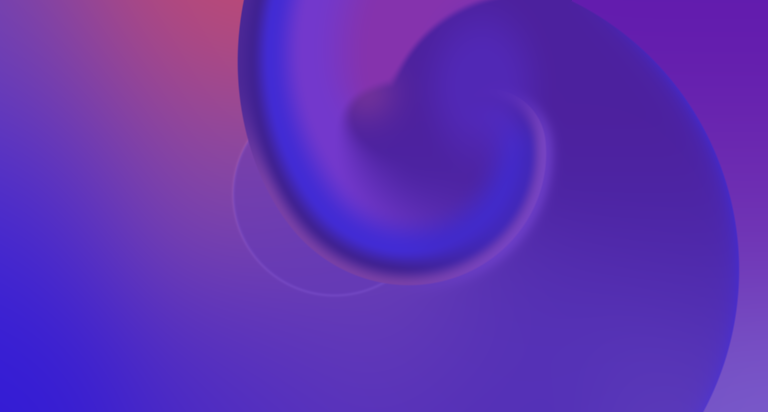
This background is drawn by a WebGL 2 fragment shader. Its source:

```glsl
#version 300 es
precision highp float;

uniform vec2 u_resolution;
out vec4 outColor;

// Layout, in canvas heights
const vec2 SPIRAL_CENTER = vec2(1.024, 0.659);
const vec2 DISC_CENTER = vec2(1.067, 0.345);
const float DISC_RADIUS = 0.727;
const vec2 BUBBLE_CENTER = vec2(0.812, 0.529);
const float BUBBLE_RADIUS = 0.246;
const vec2 CURL_CENTER = vec2(1.17, 0.79);
const vec2 NUB_CENTER = vec2(0.89, 0.775);
const float SEAM_ANGLE = 0.75;
const float TAU = 6.2831853;
const float BLEND_SHARPNESS = 8.0;

// Colours
const vec3 BODY_TOP = vec3(0.30, 0.13, 0.62);
const vec3 BODY_LOW = vec3(0.31, 0.18, 0.70);
const vec3 SHADOW = vec3(0.25, 0.13, 0.57);
const vec3 BLUE = vec3(0.26, 0.17, 0.83);
const vec3 PURPLE = vec3(0.45, 0.22, 0.80);
const vec3 MAUVE = vec3(0.52, 0.20, 0.68);
const vec3 EDGE_WARM = vec3(0.47, 0.25, 0.65);
const vec3 EDGE_LIT = vec3(0.46, 0.27, 0.82);
const vec3 CURL_LIT = vec3(0.33, 0.17, 0.76);
const vec3 NUB_WARM = vec3(0.52, 0.23, 0.59);
const vec3 BUBBLE = vec3(0.39, 0.22, 0.71);

// Backdrop colour anchors
const int ANCHORS = 11;
const vec2 ANCHOR_POS[ANCHORS] = vec2[](
    vec2(0.46, 1.0), vec2(0.0, 0.86), vec2(0.0, 0.46), vec2(0.0, 0.0),
    vec2(0.52, 0.56), vec2(0.6, 0.04), vec2(0.93, 0.24), vec2(1.15, 0.0),
    vec2(1.87, 1.0), vec2(1.87, 0.5), vec2(1.87, 0.03));
const vec3 ANCHOR_COLOR[ANCHORS] = vec3[](
    vec3(0.78, 0.29, 0.42), vec3(0.42, 0.26, 0.72), vec3(0.24, 0.14, 0.83),
    vec3(0.19, 0.10, 0.84), vec3(0.53, 0.29, 0.65), vec3(0.29, 0.16, 0.77),
    vec3(0.43, 0.26, 0.70), vec3(0.31, 0.17, 0.73), vec3(0.38, 0.10, 0.68),
    vec3(0.43, 0.17, 0.69), vec3(0.48, 0.37, 0.80));

vec3 backdrop(vec2 p) {
    vec3 sum = vec3(0.0);
    float total = 0.0;
    for (int i = 0; i < ANCHORS; i++) {
        vec2 offset = p - ANCHOR_POS[i];
        float weight = exp(-BLEND_SHARPNESS * dot(offset, offset));
        sum += weight * ANCHOR_COLOR[i];
        total += weight;
    }
    return sum / total;
}

// Outer edge of the ribbon, as radius over clockwise angle
float ribbonRadius(float angle) {
    float tail = min(angle, 0.0);
    return 0.30 + 0.0317 * angle - 0.171 * tail * tail
        + 0.066 * pow(max(angle - 2.5, 0.0), 2.5);
}

// Edge of the dark hub inside the ribbon
float hubRadius(float angle) {
    float bump = (angle - 3.55) / 0.5;
    return 0.151 + 0.044 * exp(-bump * bump)
        + 0.244 * pow(max(angle - 4.2, 0.0), 1.4);
}

float glow(vec2 offset, float size) {
    return exp(-dot(offset, offset) / (size * size));
}

void main() {
    vec2 p = gl_FragCoord.xy / u_resolution.y;
    float aa = 1.2 / u_resolution.y;
    vec2 q = p - SPIRAL_CENTER;
    float radius = length(q);
    float angle = mod(atan(-q.y, q.x) + SEAM_ANGLE, TAU) - SEAM_ANGLE;
    vec3 body = mix(BODY_LOW, BODY_TOP, smoothstep(0.1, 0.75, p.y));
    vec3 color = backdrop(p);

    // Translucent bubble with a thin rim
    float bubble = BUBBLE_RADIUS - length(p - BUBBLE_CENTER);
    color = mix(color, BUBBLE, 0.5 * smoothstep(-aa, aa, bubble));
    color += 0.04 * exp(-pow(bubble / 0.004, 2.0));

    // Large disc, dissolving to the left below the ribbon
    float disc = DISC_RADIUS - length(p - DISC_CENTER);
    float rim = exp(-max(disc, 0.0) / 0.022) * smoothstep(1.35, 1.7, p.x);
    float discAlpha = smoothstep(-aa, aa, disc) * (1.0 - smoothstep(0.2, 1.9, angle));
    color = mix(color, mix(body, BLUE, 0.75 * rim), discAlpha);

    // Ribbon: edge, shadow fold, blue crease, broad sheen
    float depth = ribbonRadius(angle) - radius;
    float fadeIn = smoothstep(-SEAM_ANGLE, 0.1, angle);
    float litSide = fadeIn * (1.0 - smoothstep(0.8, 1.9, angle));
    vec3 edge = mix(EDGE_WARM, SHADOW, 0.8 * smoothstep(2.8, 3.5, angle));
    vec3 ribbon = mix(edge, mix(SHADOW, BLUE, 0.6 * litSide), smoothstep(0.0, 0.045, depth));
    ribbon = mix(ribbon, BLUE, smoothstep(0.035, 0.088, depth) * (1.0 - 0.4 * litSide));
    vec3 sheen = mix(body, PURPLE, smoothstep(0.5, 2.6, angle));
    ribbon = mix(ribbon, sheen, smoothstep(0.088, 0.185, depth));
    ribbon = mix(ribbon, MAUVE, smoothstep(0.2, 0.42, depth) * smoothstep(3.0, 3.8, angle));
    color = mix(color, ribbon, fadeIn * smoothstep(-aa, aa, depth));
    color = mix(color, EDGE_LIT, 0.65 * litSide * exp(-pow(depth / 0.022, 2.0)));

    // Hub: soft below, crisper at the upper left
    float softness = mix(0.1, 0.016, smoothstep(2.2, 3.7, angle));
    float hub = smoothstep(-softness, softness, hubRadius(angle) - radius);
    vec3 hubColor = mix(body, NUB_WARM, 0.6 * glow(p - NUB_CENTER, 0.075));
    color = mix(color, hubColor, hub);

    // Inner curl light
    float curl = 1.0 - smoothstep(0.05, 0.18, length((p - CURL_CENTER) * vec2(1.0, 0.72)));
    color = mix(color, CURL_LIT, 0.65 * curl);

    outColor = vec4(color, 1.0);
}
```
